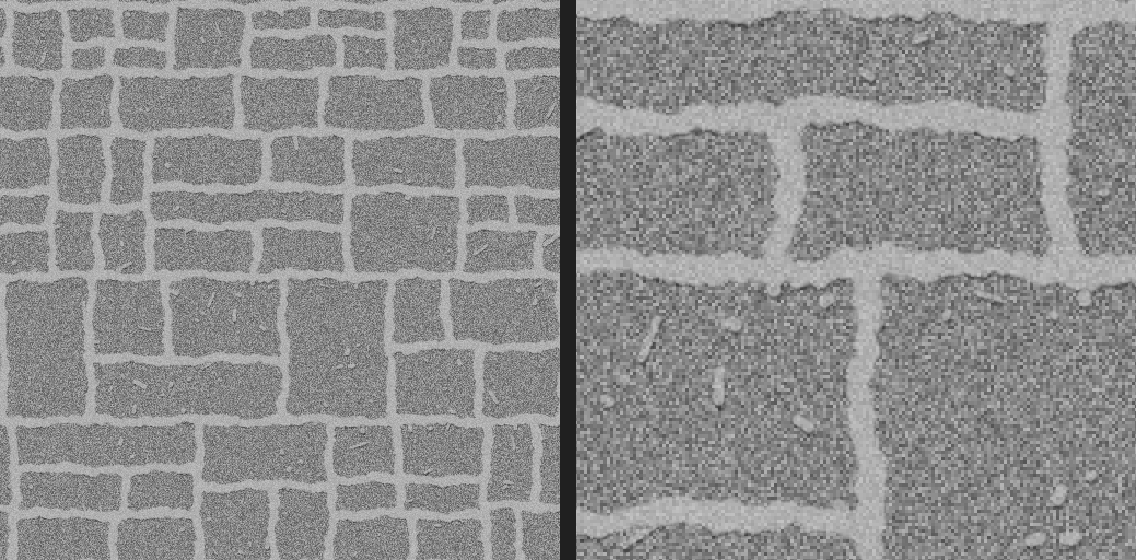
Left: the whole. Right: its middle third, enlarged.
A Shadertoy shader for this texture:

```glsl
// Grainy grey wall of irregular rectangular stones in courses, with pale ragged mortar.

const float TAU = 6.2831853;
const float STONE_GREY = 0.525;
const float MORTAR_GREY = 0.69;
const float GRAIN_CELLS = 512.0;

float hash(vec2 p) {
    vec3 q = fract(p.xyx * 0.1031);
    q += dot(q, q.yzx + 33.33);
    return fract((q.x + q.y) * q.z);
}

vec2 hash2(vec2 p) {
    return vec2(hash(p), hash(p + 71.7));
}

// Distance to the nearest scattered point, for a grid that wraps after n cells
float cellular(vec2 p, float n) {
    vec2 cell = floor(p * n), f = fract(p * n);
    float nearest = 2.0;
    for (int y = -1; y <= 1; y++)
    for (int x = -1; x <= 1; x++) {
        vec2 o = vec2(x, y);
        nearest = min(nearest, length(o + hash2(mod(cell + o, n)) - f));
    }
    return nearest;
}

// Slow wander of the joints
vec2 wander(vec2 p) {
    vec2 a = TAU * p.yx;
    vec2 w = 0.0030 * sin(a * 5.0 + 2.0 * sin(TAU * p * 2.0));
    w += 0.0018 * sin(a * 13.0 + vec2(1.0, 4.0) + TAU * p * 3.0);
    return w + 0.0009 * sin(a * 31.0 + TAU * p * 7.0);
}

// Jittered edge i of n slots in 0..1; the outer edges stay fixed
float slotEdge(float i, float n, float jitter, float seed) {
    float shift = (i > 0.5 && i < n - 0.5) ? jitter * (hash(vec2(i, seed)) - 0.5) : 0.0;
    return (i + shift) / n;
}

// Lower and upper edge of the slot that holds t
vec2 findSlot(float t, float n, float jitter, float seed) {
    float i = clamp(floor(t * n), 0.0, n - 1.0);
    if (t < slotEdge(i, n, jitter, seed)) i -= 1.0;
    else if (t >= slotEdge(i + 1.0, n, jitter, seed)) i += 1.0;
    return vec2(slotEdge(i, n, jitter, seed), slotEdge(i + 1.0, n, jitter, seed));
}

// Stone around p: course, wide or narrow column, row, then brick. Returns xy = low, zw = high
vec4 findStone(vec2 p, float bottom, float top, float pairs, float rows, float seed) {
    vec2 col = findSlot(p.x, pairs, 0.3, seed);
    float id = floor(col.x * 97.0) + seed * 13.0;
    float split = mix(col.x, col.y, 0.56 + 0.12 * hash(vec2(id, 3.0)));
    bool wide = p.x < split;
    col = wide ? vec2(col.x, split) : vec2(split, col.y);
    if (!wide) { rows = max(rows - 1.0, 1.0); id += 41.0; }

    vec2 row = findSlot((p.y - bottom) / (top - bottom), rows, 0.5, id);
    id += floor(row.x * 53.0) * 7.0;
    float bricks = rows > 1.5 && hash(vec2(id, 9.0)) < (wide ? 0.85 : 0.45) ? 2.0 : 1.0;
    vec2 brick = findSlot((p.x - col.x) / (col.y - col.x), bricks, 0.7, id);
    vec2 xs = mix(col.xx, col.yy, brick), ys = mix(vec2(bottom), vec2(top), row);
    return vec4(xs.x, ys.x, xs.y, ys.y);
}

// Depth inside a box with rounded corners
float boxDepth(vec2 p, vec4 box, float radius) {
    vec2 q = abs(p - 0.5 * (box.xy + box.zw)) - 0.5 * (box.zw - box.xy) + radius;
    return radius - length(max(q, 0.0)) - min(max(q.x, q.y), 0.0);
}

// Scattered short strokes and chips; density is the share of filled cells
float flecks(vec2 p, float n, float density) {
    vec2 cell = floor(p * n);
    float cover = 0.0;
    for (int y = -1; y <= 1; y++)
    for (int x = -1; x <= 1; x++) {
        vec2 id = cell + vec2(x, y), r = hash2(id + 11.0);
        if (hash(id + 37.0) > density) continue;
        vec2 d = p - (id + hash2(id + 5.0)) / n;
        vec2 dir = vec2(cos(TAU * r.x), sin(TAU * r.x));
        float halfLength = 0.001 + 0.014 * pow(r.y, 5.0);
        float dist = length(d - dir * clamp(dot(d, dir), -halfLength, halfLength));
        float size = 0.0015 + 0.0025 * hash(id + 23.0);
        cover = max(cover, 1.0 - smoothstep(size - 0.001, size + 0.001, dist));
    }
    return cover;
}

void mainImage(out vec4 fragColor, in vec2 fragCoord) {
    vec2 uv = fragCoord / iResolution.xy;
    float rough = cellular(uv, 110.0);

    // Five courses: bottom edge, column pairs, rows
    vec3 courses[5] = vec3[5](vec3(0.0, 2.0, 3.0), vec3(0.259, 2.0, 2.0),
        vec3(0.518, 2.0, 3.0), vec3(0.772, 3.0, 1.0), vec3(0.880, 3.0, 2.0));
    vec2 p = uv + wander(uv);
    p.y = fract(p.y + 0.01);
    int k = 0;
    for (int i = 1; i < 5; i++) if (p.y >= courses[i].x) k = i;
    float top = k < 4 ? courses[min(k + 1, 4)].x : 1.0;
    float seed = float(k) + 2.0;
    p.x = fract(p.x + hash(vec2(seed, 17.0)));
    vec4 stone = findStone(p, courses[k].x, top, courses[k].y, courses[k].z, seed);

    // Mortar with a crumbled edge, and a broken shadow under it
    float depth = boxDepth(p, stone, 0.014);
    float width = 0.0075 + 0.0045 * (0.5 - rough) + 0.0012 * sin(TAU * (uv.x * 9.0 + uv.y * 7.0));
    float mortar = 1.0 - smoothstep(width - 0.0018, width + 0.0018, depth);
    float under = 1.0 - smoothstep(0.0, 0.0022, abs(stone.w - p.y - width - 0.002));
    under *= smoothstep(-0.3, 0.6, sin(TAU * uv.x * 11.0 + 3.0 * sin(TAU * uv.y * 5.0)));

    // Worn chips, more of them on some stones
    float density = mix(0.03, 0.24, pow(hash(floor(stone.xy * 311.0)), 1.5));
    float chip = flecks(uv, 42.0, density);
    float chipShade = flecks(uv + vec2(-0.001, 0.003), 42.0, density) * (1.0 - chip);

    // Tone, then fine grain that is strongest on bare stone
    float pale = max(mortar, 0.85 * chip);
    float tone = mix(STONE_GREY - 0.12 * max(under, chipShade), MORTAR_GREY, pale);
    vec2 g = hash2(floor(uv * GRAIN_CELLS) + 3.0);
    tone += (g.x + g.y - 1.0) * mix(0.2, 0.08, pale);
    fragColor = vec4(vec3(tone), 1.0);
}
```
